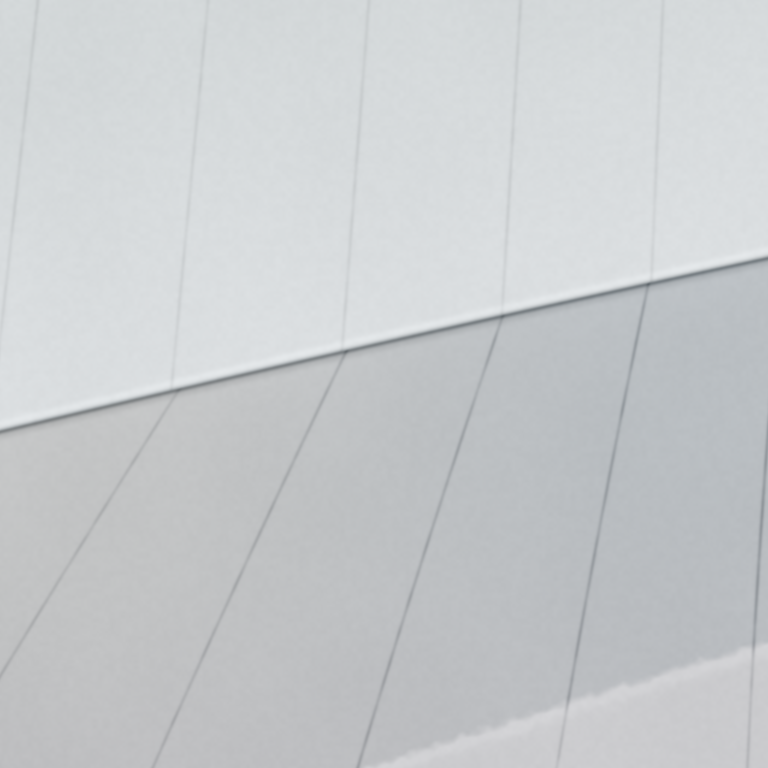
Reproduce this texture procedurally as a three.js fragment shader.

```glsl
// Pale metal cladding folded along a slanted ridge, with fanned panel seams.
// Two shaded planes are split by the ridge line; loops place the seams, and
// a sunlit strip fills the lower right corner. Value noise adds soft grain.
varying vec2 vUv;

float hash(vec2 p) {
  p = fract(p * vec2(0.1031, 0.1137));
  p += dot(p, p.yx + 33.33);
  return fract((p.x + p.y) * p.x * 7.31);
}

float noise(vec2 p) {
  vec2 i = floor(p);
  vec2 f = fract(p);
  f = f * f * (3.0 - 2.0 * f);
  return mix(mix(hash(i), hash(i + vec2(1.0, 0.0)), f.x),
             mix(hash(i + vec2(0.0, 1.0)), hash(i + 1.0), f.x), f.y);
}

float ridgeHeight(float x) {
  return 0.439 + 0.226 * x + 0.012 * x * (1.0 - x);
}

// Soft stroke profile: 1 on the line, fading over the given width
float stroke(float d, float width) {
  return exp(-d * d / (width * width));
}

// Faint, nearly upright seams of the upper plane
float upperSeams(vec2 p) {
  float sum = 0.0;
  for (int k = 0; k < 5; k++) {
    float i = float(k);
    float lean = 0.112 - 0.0175 * i;
    float x = 0.0495 + 0.2275 * i - 0.006 * i * i - lean * (1.0 - p.y);
    sum += stroke(p.x - x, 0.0028);
  }
  return sum;
}

// Seams that fan out below the ridge, stronger to the right
float lowerSeams(vec2 p) {
  float sum = 0.0;
  for (int k = 0; k < 5; k++) {
    float i = float(k);
    float start = 0.234 + 0.2245 * i - 0.007 * i * i;
    float lean = 0.62 - 0.16 * i + 0.006 * i * i;
    float drop = ridgeHeight(start) - p.y;
    float bow = 0.035 * drop * (drop - 0.5);
    float d = (p.x - start + lean * drop - bow) / sqrt(1.0 + lean * lean);
    sum += stroke(d, 0.0026) * (0.6 + 0.13 * i);
  }
  return sum;
}

void main() {
  vec2 p = vUv;
  float d = (p.y - ridgeHeight(p.x)) * 0.975;
  float above = smoothstep(-0.002, 0.002, d);
  float blotch = noise(p * 9.0) - 0.5;
  float grain = noise(p * 130.0) + 0.6 * noise(p * 260.0) - 0.8;
  float wear = 0.65 + 0.6 * noise(p * 45.0);

  // Upper plane brightens toward the ridge
  vec3 upper = mix(vec3(0.855, 0.869, 0.877), vec3(0.825, 0.843, 0.848),
                   smoothstep(0.0, 0.55, d));
  upper -= 0.045 * wear * upperSeams(p);

  // Lower plane cools to the right and dims downward
  vec3 lower = mix(vec3(0.757, 0.762, 0.764), vec3(0.722, 0.741, 0.756),
                   smoothstep(0.1, 0.95, p.x));
  lower = mix(lower, vec3(0.737, 0.736, 0.749),
              0.75 * smoothstep(0.15, 0.6, -d) * (1.0 - 0.5 * p.x));
  lower += 0.02 * exp(-abs(d) * 12.0);

  // Sunlit corner with a ragged bright rim
  float q = 1.0 - p.x;
  float edge = 0.165 - 0.29 * q - 0.05 * q * q - p.y;
  edge += 0.008 * (noise(p * 90.0) - 0.5);
  vec3 lit = vec3(0.796, 0.797, 0.807) + 0.03 * stroke(edge - 0.010, 0.011);
  lower = mix(lower, lit, smoothstep(-0.006, 0.007, edge));
  float seamDepth = mix(0.12, 0.07, smoothstep(0.0, 0.02, edge));
  lower -= seamDepth * wear * lowerSeams(p) * vec3(1.0, 0.97, 0.94);

  vec3 color = mix(lower, upper, above);

  // Ridge: highlight lip, dark crease and soft shade beneath
  color += 0.035 * stroke(d - 0.009, 0.005);
  color -= vec3(0.27, 0.26, 0.255) * stroke(d + 0.001, 0.0036);
  color -= 0.05 * stroke(d + 0.007, 0.005);

  color += 0.010 * blotch + 0.011 * grain;
  gl_FragColor = vec4(color, 1.0);
}
```
